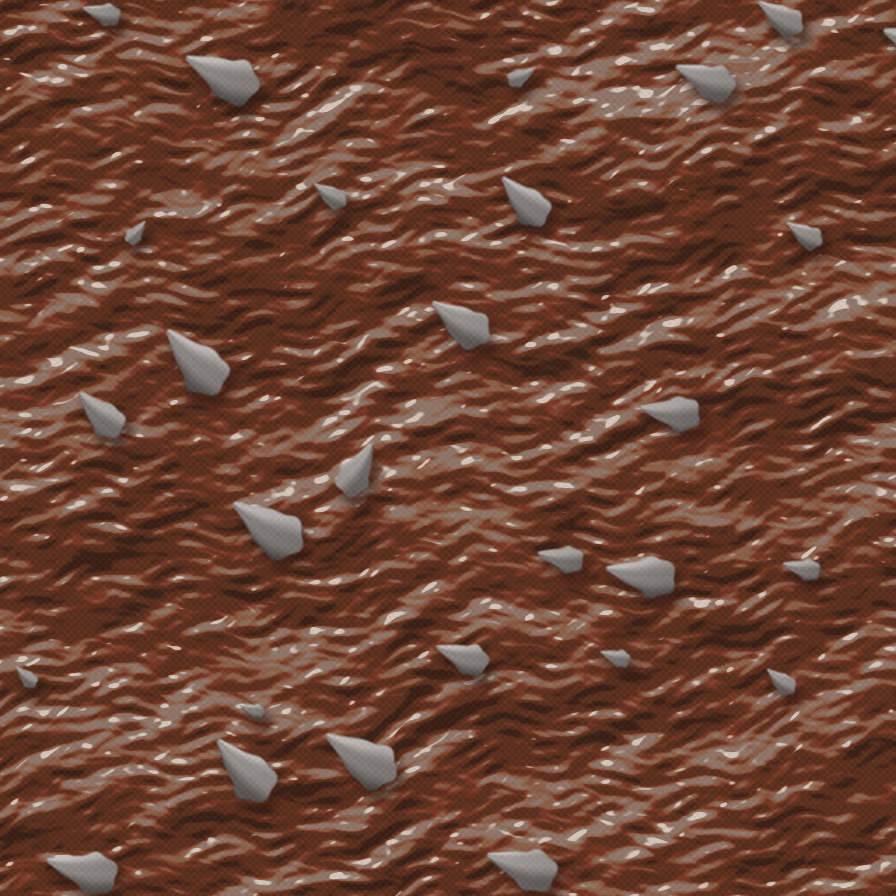
This texture is drawn by a WebGL 2 fragment shader. Its source:

```glsl
#version 300 es
precision highp float;
// Wet, ridged brown flesh with scattered grey conical teeth.

uniform vec2 u_resolution;
out vec4 fragColor;

const float TAU = 6.28318;
const float TOOTH_GRID = 6.0;

vec2 hash2(vec2 p) {
    vec3 q = fract(p.xyx * vec3(0.1031, 0.1030, 0.0973));
    q += dot(q, q.yzx + 33.33);
    return fract((q.xx + q.yz) * q.zy);
}

// Layered sines with directions spread around the vertical; deviation near one.
float waves(vec2 p, float seed) {
    p += 0.22 * sin(p.yx * vec2(2.3, 3.1) + seed * 4.0);
    float sum = 0.0;
    for (float i = 0.0; i < 9.0; i++) {
        vec2 r = hash2(vec2(i + 1.0, seed * 17.0));
        float angle = TAU * 0.25 + (r.x - 0.5) * 2.3;
        float frequency = TAU * mix(0.55, 1.35, r.y);
        sum += sin(dot(p, vec2(cos(angle), sin(angle))) * frequency + TAU * fract(r.x * 37.0 + r.y * 11.0));
    }
    return sum / sqrt(4.5);
}

// Tilts the grain and bends it gently.
vec2 grainSpace(vec2 p, float tilt) {
    float c = cos(tilt), s = sin(tilt);
    vec2 q = vec2(c * p.x + s * p.y, c * p.y - s * p.x);
    return q + 0.008 * sin(q.yx * vec2(19.0, 15.0) + vec2(1.0, 2.5));
}

float fleshHeight(vec2 p) {
    vec2 q = grainSpace(p, 0.13);
    return 0.5 * waves(q * vec2(8.0, 19.0), 1.0)
         + 0.23 * waves(q * vec2(19.0, 42.0), 2.0)
         + 0.06 * waves(q * vec2(42.0, 85.0), 3.0);
}

// Five-step colour ramp from crease to crest.
vec3 fleshRamp(float tone) {
    vec3 c = mix(vec3(0.23, 0.13, 0.095), vec3(0.36, 0.19, 0.12), smoothstep(-1.8, -0.7, tone));
    c = mix(c, vec3(0.47, 0.22, 0.15), smoothstep(-0.2, 0.3, tone));
    c = mix(c, vec3(0.54, 0.37, 0.28), smoothstep(0.25, 0.75, tone));
    return mix(c, vec3(0.56, 0.46, 0.41), smoothstep(0.8, 1.4, tone));
}

vec3 flesh(vec2 p) {
    float stepSize = 0.002;
    float height = fleshHeight(p);
    float slope = (height - fleshHeight(p + stepSize * vec2(-0.3, 0.95))) / stepSize;
    float patches = waves(p * vec2(3.0, 4.0), 5.0);
    float tone = slope / 110.0 + 0.75 * height + 0.35 * patches;
    vec3 color = fleshRamp(tone);
    // Short wet glints on the lit side of the ridges
    float fine = waves(grainSpace(p, 0.25) * vec2(38.0, 80.0), 7.0);
    float glint = smoothstep(2.0, 3.1, 0.8 * tone + 0.3 * slope / 85.0 + 0.85 * fine);
    return mix(color, vec3(0.88, 0.82, 0.78), 0.85 * glint);
}

// Signed distance to a cone with round ends; x across, y from base to tip.
float roundCone(vec2 p, float baseRadius, float tipRadius, float len) {
    p.x = abs(p.x);
    float b = (baseRadius - tipRadius) / len;
    float a = sqrt(1.0 - b * b);
    float k = dot(p, vec2(-b, a));
    if (k < 0.0) return length(p) - baseRadius;
    if (k > a * len) return length(p - vec2(0.0, len)) - tipRadius;
    return dot(p, vec2(a, b)) - baseRadius;
}

// Nearest tooth: x is the signed distance, y its shade.
vec2 teeth(vec2 p) {
    vec2 nearest = vec2(1.0, 0.0);
    vec2 cell = floor(p * TOOTH_GRID);
    for (float j = -1.0; j <= 1.0; j++)
    for (float i = -1.0; i <= 1.0; i++) {
        vec2 id = cell + vec2(i, j);
        vec2 kind = hash2(id + 57.0), turn = hash2(id + 91.0);
        if (kind.x > 0.78) continue;
        vec2 d = p - (id + 0.1 + 0.8 * hash2(id + 13.0)) / TOOTH_GRID;
        float len = mix(0.018, 0.06, kind.y);
        float angle = turn.y > 0.84 ? 0.5 + 0.6 * turn.x : 2.3 + 0.75 * turn.x;
        vec2 axis = vec2(cos(angle), sin(angle));
        vec2 side = vec2(-axis.y, axis.x) * (axis.x < 0.0 ? -1.0 : 1.0);
        vec2 local = vec2(dot(d, side), dot(d, axis));
        float along = clamp(local.y / len, 0.0, 1.0);
        float radius = len * mix(0.43, 0.06, along);
        float lumps = sin(atan(local.x, local.y) * 5.0 + turn.x * TAU);
        float dist = roundCone(local, 0.43 * len, 0.06 * len, len) + 0.035 * len * lumps * (1.0 - along);
        float grooves = sin(local.x / radius * 5.0 + local.y / len * 3.0 + turn.y * TAU);
        float shade = 0.45 + 0.33 * local.x / radius + 0.3 * local.y / len + 0.08 * grooves;
        if (dist < nearest.x) nearest = vec2(dist, shade);
    }
    return nearest;
}

void main() {
    vec2 p = gl_FragCoord.xy / u_resolution.y;
    float edge = 1.2 / u_resolution.y + 0.0008;
    vec3 color = flesh(p);
    // Soft shadow below and to the right of each tooth
    float shadow = smoothstep(0.012, -0.008, teeth(p + vec2(-0.006, 0.011)).x);
    color = mix(color, vec3(0.22, 0.11, 0.08), 0.65 * shadow);
    vec2 tooth = teeth(p);
    vec3 enamel = mix(vec3(0.29, 0.27, 0.26), vec3(0.77, 0.75, 0.74), clamp(tooth.y, 0.0, 1.0));
    color = mix(color, enamel, smoothstep(edge, -edge, tooth.x));
    // Faint checkered grain
    vec2 grain = floor(p * 256.0);
    color += 0.024 * (mod(grain.x + grain.y, 2.0) - 0.5);
    fragColor = vec4(color, 1.0);
}
```
